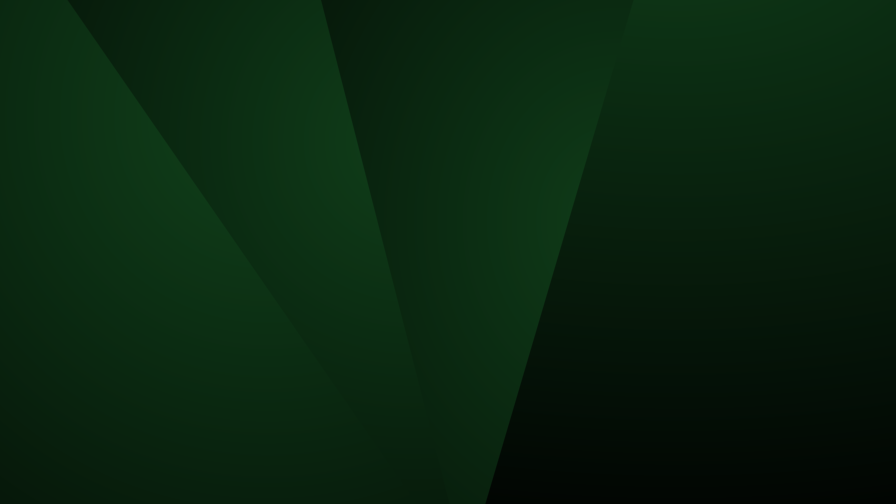
This background is drawn by a Shadertoy shader. Its source:

```glsl
// Four dark green panels, split by three slanted creases that fan out upward.
// Each panel is shaded by its own soft elliptical glow, and the panels are
// layered left to right with smooth half-plane masks.

const vec3 LEAF_TINT = vec3(0.255, 1.0, 0.41);
const float ASPECT = 16.0 / 9.0;

// Glow that fades evenly from peak to floor level between two elliptical radii.
float glow(vec2 p, vec2 center, vec2 stretch, vec2 radii, vec2 levels) {
    float r = length((p - center) * stretch);
    float fade = clamp((r - radii.x) / (radii.y - radii.x), 0.0, 1.0);
    return mix(levels.x, levels.y, fade);
}

// Coverage to the right of a line leaving the top edge at topX;
// lean is the sideways shift per unit of descent.
float rightOf(vec2 p, float topX, float lean, float softness) {
    float side = (p.x - topX - lean * (1.0 - p.y)) / sqrt(1.0 + lean * lean);
    return smoothstep(-softness, softness, side);
}

void mainImage(out vec4 fragColor, in vec2 fragCoord) {
    vec2 p = fragCoord / iResolution.xy * vec2(ASPECT, 1.0);
    float softness = 0.8 / iResolution.y;
    vec2 lit = vec2(0.228, 0.08);

    // Panel shading, left to right
    float left   = glow(p, vec2(0.53, 0.77), vec2(1.0), vec2(0.18, 1.0), lit);
    float inner  = glow(p, vec2(0.82, 0.72), vec2(1.0), vec2(0.10, 0.88), lit);
    float middle = glow(p, vec2(1.227, 0.56), vec2(1.0, 0.85), vec2(0.05, 0.80), lit);
    float right  = glow(p, vec2(1.343, 1.185), vec2(0.6, 1.0), vec2(0.10, 1.25),
                        vec2(0.215, 0.012));

    // Creases
    float level = mix(left, inner, rightOf(p, 0.134, 0.693, softness));
    level = mix(level, middle, rightOf(p, 0.637, 0.255, softness));
    level = mix(level, right, rightOf(p, 1.257, -0.294, softness));

    fragColor = vec4(level * LEAF_TINT, 1.0);
}
```
